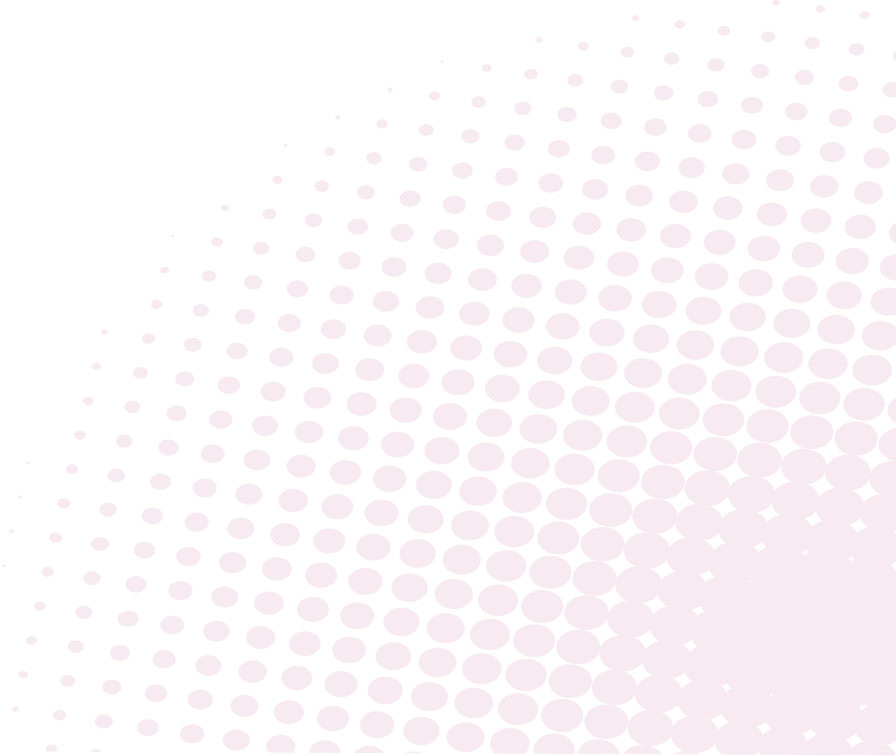
Write a Shadertoy shader that draws this background.

```glsl
// Halftone burst: a tilted lattice of pale pink dots on white. Dots swell toward
// a centre at the lower right until they merge, leaving small diamond gaps.
// Lengths are in canvas heights; dots are circles in a horizontally squashed space.

const vec3 PAPER = vec3(1.0);
const vec3 PINK = vec3(0.968, 0.918, 0.945);

const float STRETCH = 1.275;                  // width to height of each dot
const vec2 BURST_CENTRE = vec2(1.0802, 0.1636);
const vec2 LATTICE_ORIGIN = vec2(0.8349, 0.6960);
const mat2 LATTICE = mat2(0.05849, -0.00827,  // step along a row
                          0.01070, 0.04529);  // step up a column

// Length with the horizontal stretch removed
float squashedLength(vec2 v) {
    return length(vec2(v.x / STRETCH, v.y));
}

// Dot area falls linearly with distance, with a sharp rise near the centre
float dotRadius(float dist) {
    float area = 0.000833 * (0.8519 - dist) + 0.002143 * exp(-19.6 * dist);
    return sqrt(max(area, 0.0));
}

// Signed distance to the nearest dot, including overlapping neighbours
float halftoneDistance(vec2 p) {
    vec2 cell = round(inverse(LATTICE) * (p - LATTICE_ORIGIN));
    float nearest = 1.0;
    for (int j = -1; j <= 1; j++) {
        for (int i = -1; i <= 1; i++) {
            vec2 centre = LATTICE_ORIGIN + LATTICE * (cell + vec2(i, j));
            float radius = dotRadius(squashedLength(centre - BURST_CENTRE));
            if (radius > 0.0) {
                nearest = min(nearest, squashedLength(p - centre) - radius);
            }
        }
    }
    return nearest;
}

// Smooth coverage of the region where the distance is negative
float coverage(float dist, float pixel) {
    return 1.0 - smoothstep(-0.6 * pixel, 0.6 * pixel, dist);
}

void mainImage(out vec4 fragColor, in vec2 fragCoord) {
    float pixel = 1.0 / iResolution.y;
    vec2 p = fragCoord * pixel;

    float ink = coverage(halftoneDistance(p), pixel);

    // Thin white sliver along the bottom, narrowing to the right
    float trimHeight = 0.0046 - 0.0045 * (p.x - 0.355);
    ink *= coverage(trimHeight - p.y, pixel);

    fragColor = vec4(mix(PAPER, PINK, ink), 1.0);
}
```
